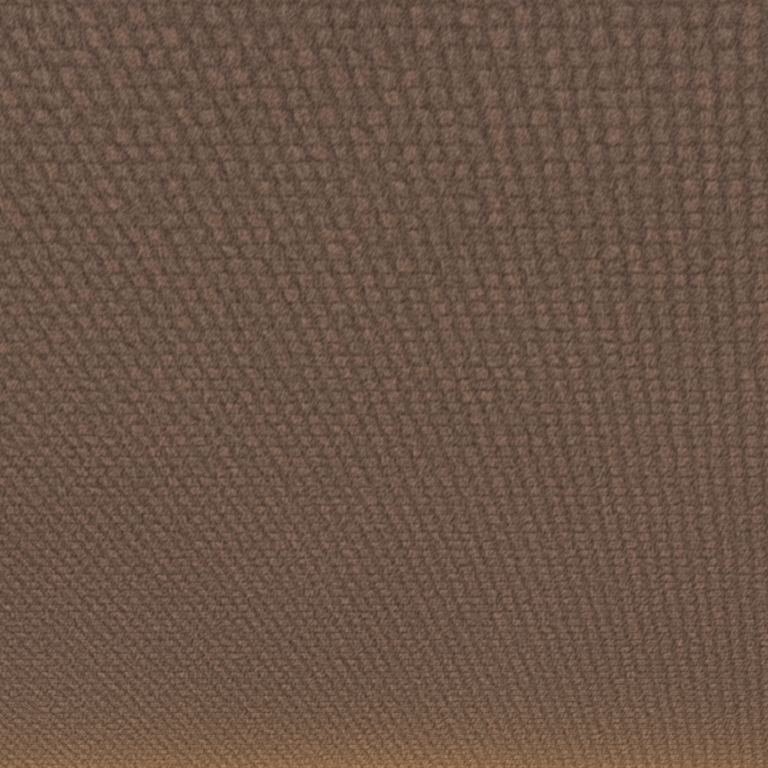
Write a WebGL 2 fragment shader that draws this texture.

```glsl
#version 300 es
precision highp float;
uniform vec2 u_resolution;
out vec4 fragColor;

// Weave layout on a receding plane
const vec2 VANISHING = vec2(1.06, -0.85);
const float COLUMNS = 55.0;
const float ROWS = 118.0;

// Stitch shape, in cells
const vec2 STITCH_HALF = vec2(0.3, 0.4);
const float STITCH_ROUND = 0.18;
const float STITCH_SLANT = 0.15;
const float EDGE_SOFT = 0.15;

// Surface variation
const float WOBBLE = 0.22;
const float STITCH_AMOUNT = 0.4;
const float YARN_AMOUNT = 0.5;
const float GRAIN_AMOUNT = 0.62;
const float GRAIN_SCALE = 215.0;
const float CELL_VARIATION = 0.16;

// Colours
const vec3 GAP = vec3(0.328, 0.254, 0.214);
const vec3 YARN = vec3(0.502, 0.412, 0.364);
const vec3 ROSY = vec3(0.012, -0.003, -0.008);
const vec3 GLOW = vec3(0.14, 0.09, 0.025);
const float GLOW_HEIGHT = 0.045;

float hash(vec2 p) {
  vec3 q = fract(vec3(p.xyx) * 0.1031);
  q += dot(q, q.yzx + 33.33);
  return fract((q.x + q.y) * q.z);
}

vec2 gradient(vec2 p) {
  float angle = 6.2832 * hash(p);
  return vec2(cos(angle), sin(angle));
}

float gradientNoise(vec2 p) {
  vec2 i = floor(p), f = fract(p);
  vec2 w = f * f * f * (f * (f * 6.0 - 15.0) + 10.0);
  vec2 e = vec2(1.0, 0.0);
  float low = mix(dot(gradient(i), f), dot(gradient(i + e), f - e), w.x);
  float high = mix(dot(gradient(i + e.yx), f - e.yx),
                   dot(gradient(i + e.xx), f - e.xx), w.x);
  return mix(low, high, w.y);
}

float roundedBox(vec2 p, vec2 halfSize, float radius) {
  vec2 d = abs(p) - halfSize + radius;
  return length(max(d, 0.0)) + min(max(d.x, d.y), 0.0) - radius;
}

void main() {
  vec2 uv = gl_FragCoord.xy / u_resolution;

  // Perspective: columns converge, rows shrink towards the bottom
  float depth = uv.y - VANISHING.y;
  vec2 cloth = vec2(COLUMNS * (uv.x - VANISHING.x), -ROWS) / depth;
  float footprint = ROWS / (u_resolution.y * depth * depth);
  cloth += WOBBLE * vec2(gradientNoise(cloth * 0.8),
                         gradientNoise(cloth * 0.8 + 47.0));

  // One stitch per cell; the leaning columns stagger the rows
  vec2 cell = floor(cloth);
  vec2 p = fract(cloth) - 0.5;
  float random = hash(cell + 200.0);

  // Raised stitch, darker at its lower right
  vec2 q = vec2(p.x - STITCH_SLANT * p.y, p.y);
  float d = roundedBox(q, STITCH_HALF, STITCH_ROUND);
  float soft = max(EDGE_SOFT, 0.5 * footprint);
  float stitch = 1.0 - smoothstep(-soft, soft, d);
  float shade = 0.25 * (p.y - p.x) * stitch;

  // Slanted yarn strands and fine fibre grain
  vec2 strand = vec2(cloth.x * 4.5 - cloth.y * 1.6, cloth.y * 1.5 + cloth.x);
  float detail = 1.0 - smoothstep(0.2, 0.5, footprint);
  float yarn = gradientNoise(strand) * mix(0.3, 1.0, detail);
  vec2 fibre = vec2(uv.x - 0.5 * uv.y, uv.y + 0.3 * uv.x) * GRAIN_SCALE;
  float grain = gradientNoise(fibre * vec2(1.2, 0.8));
  float patches = gradientNoise(uv * 5.0 + 9.0);

  float tone = 0.27 + STITCH_AMOUNT * stitch + shade
             + CELL_VARIATION * (random - 0.5) * stitch
             + YARN_AMOUNT * yarn + GRAIN_AMOUNT * grain + 0.06 * patches;
  vec3 color = mix(GAP, YARN, tone);
  color += ROSY * stitch * smoothstep(0.4, 1.0, random);

  // Warm light along the lower edge
  float glow = exp(-uv.y / GLOW_HEIGHT) * (1.0 - 0.5 * abs(uv.x - 0.5));
  color += GLOW * glow + vec3(0.01, 0.005, -0.006) * (1.0 - uv.y);

  fragColor = vec4(clamp(color, 0.0, 1.0), 1.0);
}
```
